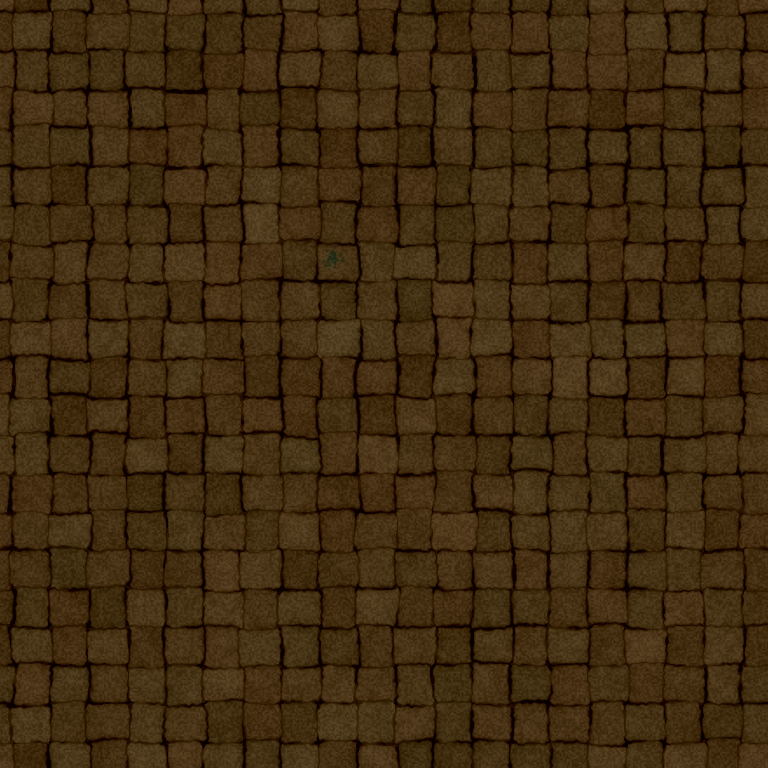
Write a Shadertoy shader that draws this texture.

```glsl
// Dark brown plain weave: a 20 by 20 grid of worn, rounded strands with thin, broken dark seams.
#define COUNT 20.0
#define OFFSET vec2(0.32, 0.67)
#define CORNER 0.14
#define WEAVE_STRETCH 0.035
#define JITTER 0.08
#define SEAM_WIDTH 0.027
#define SEAM_DEPTH 0.20
#define GRAIN 1.75
#define TILE_VARIATION 0.85
#define STAIN_CHANCE 0.008

const vec3 MID_BROWN  = vec3(0.274, 0.192, 0.078);
const vec3 TONE_STEP  = vec3(0.055, 0.053, 0.050);
const vec3 SEAM_FLOOR = vec3(0.030, 0.0, 0.0);
const vec3 RED_TINT   = vec3(0.005, -0.005, -0.003);
const vec3 STAIN      = vec3(0.08, 0.16, 0.09);

float hash(vec2 p) {
    vec3 q = fract(p.xyx * 0.1031);
    q += dot(q, q.yzx + 33.33);
    return fract((q.x + q.y) * q.z);
}

vec2 hash2(vec2 p) {
    return vec2(hash(p + 17.3), hash(p + 71.9));
}

// Value noise that wraps; scale is lattice steps per strand.
float noise(vec2 p, float scale, float seed) {
    p *= scale;
    vec2 i = floor(p), f = fract(p);
    f = f * f * (3.0 - 2.0 * f);
    float period = COUNT * scale;
    vec2 a = mod(i, period) + seed, b = mod(i + 1.0, period) + seed;
    return mix(mix(hash(a), hash(vec2(b.x, a.y)), f.x),
               mix(hash(vec2(a.x, b.y)), hash(b), f.x), f.y);
}

float roundedBox(vec2 p, vec2 halfSize, float radius) {
    vec2 q = abs(p) - halfSize + radius;
    return length(max(q, 0.0)) + min(max(q.x, q.y), 0.0) - radius;
}

// Distance to one strand; crossings alternate between wide and tall.
float strand(vec2 p, vec2 cell) {
    vec2 id = mod(cell, COUNT);
    float side = 1.0 - 2.0 * mod(id.x + id.y, 2.0);
    vec2 center = cell + 0.5 + (hash2(id) - 0.5) * JITTER;
    vec2 halfSize = 0.49 + vec2(side, -side) * WEAVE_STRETCH
                  + (hash2(id + 40.0) - 0.5) * JITTER;
    return roundedBox(p - center, halfSize, CORNER);
}

void mainImage(out vec4 fragColor, in vec2 fragCoord) {
    vec2 p = fragCoord / iResolution.xy * COUNT - OFFSET;
    float pixel = COUNT / iResolution.y;

    // Frayed outlines
    vec2 q = p + 0.08 * (vec2(noise(p, 1.0, 3.0), noise(p, 1.0, 51.0)) - 0.5)
               + 0.06 * (vec2(noise(p, 10.0, 9.0), noise(p, 10.0, 87.0)) - 0.5);

    // Nearest two strands
    float nearest = 9.0, second = 9.0;
    vec2 cell = vec2(0.0), neighbor = vec2(0.0);
    for (int y = -1; y <= 1; y++)
    for (int x = -1; x <= 1; x++) {
        vec2 c = floor(q) + vec2(x, y);
        float d = strand(q, c);
        if (d < nearest) {
            second = nearest; neighbor = cell;
            nearest = d; cell = c;
        } else if (d < second) {
            second = d; neighbor = c;
        }
    }
    vec2 id = mod(cell, COUNT);
    vec2 local = abs(q - cell - 0.5);
    float fine = noise(p, 22.0, 211.0) - 0.5;

    // Seams: thin and broken, each with its own weight, darkest where corners meet
    float edge = max(0.5 * (second - nearest) - 0.5 * max(nearest, 0.0), 0.0);
    float upright = abs(cell.x - neighbor.x) > 0.5 ? 1.0 : 0.0;
    float corner = smoothstep(0.32, 0.47, min(local.x, local.y));
    float weight = hash(mod(cell + neighbor, 2.0 * COUNT) + 310.0);
    float wear = smoothstep(0.25, 0.85, mix(noise(p, 3.0, 130.0), weight, 0.45));
    float width = SEAM_WIDTH * mix(0.8, 1.5, wear) + 0.2 * pixel;
    float strength = mix(0.3, 1.0, wear) * mix(0.85, 1.15, upright) + 0.3 * corner;
    strength *= 1.0 + 1.3 * fine;
    float seam = strength * exp(-edge * edge / (width * width));

    // Strand tone: variation per strand, mottling, grain and shaded rims
    float tone = (hash(id + 5.0) - 0.5) * TILE_VARIATION;
    tone += 0.5 * smoothstep(0.92, 1.0, hash(id + 23.0));
    tone += 0.1 - 0.2 * mod(id.x + id.y, 2.0);
    tone += fine * GRAIN + 0.7 * (noise(p, 3.0, 170.0) - 0.5);
    tone += 0.4 * (noise(p, 0.5, 190.0) - 0.5);
    tone += 0.1 - 0.85 * exp(-edge * 10.0) * mix(0.5, 1.3, wear);
    vec3 color = MID_BROWN + TONE_STEP * tone - SEAM_DEPTH * seam;
    color += RED_TINT * (2.0 * hash(id + 90.0) - 1.0);

    // Rare greenish stains
    float stained = step(hash(id + 150.0), STAIN_CHANCE);
    float spot = length(q - cell - vec2(0.35, 0.55)) + 0.25 * fine;
    color = mix(color, STAIN, 0.75 * stained * (1.0 - smoothstep(0.05, 0.28, spot)));

    fragColor = vec4(clamp(color, SEAM_FLOOR, vec3(1.0)), 1.0);
}
```
